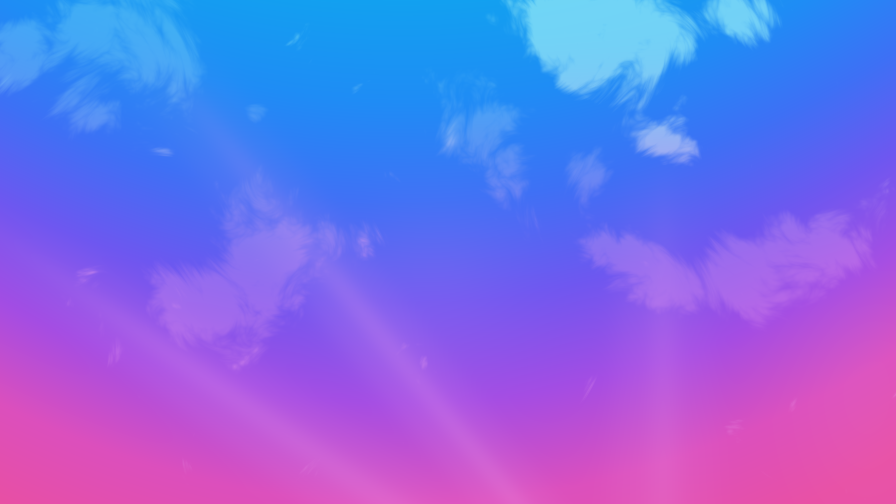
Reproduce this background procedurally as a Shadertoy shader.

```glsl
// Draws a blue to pink dusk sky with wispy clouds and slanted soft light rays.
#define GLOW_X 0.80
#define SKY_CURVE 0.31
#define CLOUD_SCALE 5.0
#define CLOUD_OCTAVES 5
#define CLOUD_ROUGHNESS 2.3
#define CLOUD_CUTOFF 0.45
#define BRIGHT_OPACITY 0.72
#define SOFT_OPACITY 0.30
#define RAY_OPACITY 0.25

// Sky colours, evenly spaced from zenith to horizon
const vec3 SKY[7] = vec3[7](
    vec3(0.07, 0.63, 0.94), vec3(0.12, 0.55, 0.96), vec3(0.24, 0.44, 0.96),
    vec3(0.43, 0.34, 0.94), vec3(0.64, 0.30, 0.89), vec3(0.86, 0.31, 0.74),
    vec3(0.91, 0.31, 0.64));
const vec3 CLOUD_HIGH = vec3(0.58, 0.92, 0.97);
const vec3 CLOUD_LOW = vec3(0.93, 0.62, 0.93);

// Cloud banks: centre and radii
const vec4 BRIGHT_BANKS[6] = vec4[6](
    vec4(1.11, 0.96, 0.14, 0.09), vec4(1.21, 0.82, 0.08, 0.08),
    vec4(1.31, 0.93, 0.08, 0.11), vec4(1.47, 0.96, 0.10, 0.07),
    vec4(1.34, 0.71, 0.07, 0.05), vec4(1.15, 0.89, 0.09, 0.08));
const vec4 SOFT_BANKS[12] = vec4[12](
    vec4(0.22, 0.94, 0.14, 0.11), vec4(0.05, 0.90, 0.09, 0.08),
    vec4(0.20, 0.77, 0.09, 0.06), vec4(0.36, 0.84, 0.08, 0.08),
    vec4(0.50, 0.775, 0.04, 0.03), vec4(0.57, 0.52, 0.13, 0.11),
    vec4(0.42, 0.40, 0.19, 0.10), vec4(0.99, 0.75, 0.11, 0.15),
    vec4(1.17, 0.65, 0.05, 0.08), vec4(1.20, 0.50, 0.08, 0.05),
    vec4(1.40, 0.43, 0.18, 0.09), vec4(1.62, 0.52, 0.18, 0.08));

vec2 hash2(vec2 cell) {
    vec3 q = fract(cell.xyx * vec3(0.1031, 0.1030, 0.0973));
    q += dot(q, q.yzx + 33.33);
    return fract((q.xx + q.yz) * q.zy);
}

// Cellular noise: high at the heart of each cell
float billow(vec2 p) {
    vec2 cell = floor(p), f = p - cell;
    float nearest = 2.0;
    for (int y = -1; y <= 1; y++)
    for (int x = -1; x <= 1; x++) {
        vec2 offset = vec2(x, y);
        vec2 d = offset + hash2(cell + offset) - f;
        nearest = min(nearest, dot(d, d));
    }
    return 1.0 - sqrt(nearest);
}

// Octaves of cells, bent by sines and centred near zero
float cloudNoise(vec2 p) {
    float sum = 0.0, weight = 0.0, amplitude = 1.0;
    p *= CLOUD_SCALE;
    for (int i = 0; i < CLOUD_OCTAVES; i++) {
        p += 0.22 * sin(p.yx * 2.3 + vec2(0.7, 2.1));
        sum += amplitude * billow(p);
        weight += amplitude;
        amplitude *= 0.62;
        p = mat2(1.6, 1.2, -1.2, 1.6) * p + 7.3;
    }
    return sum / weight - 0.58;
}

float bank(vec2 p, vec4 shape) {
    vec2 d = (p - shape.xy) / shape.zw;
    return exp(-dot(d, d));
}

float density(float cover, float noise) {
    return smoothstep(0.0, 0.65, min(cover, 1.1) + CLOUD_ROUGHNESS * noise - CLOUD_CUTOFF);
}

// Soft beam from a to b that widens and fades in along its length
float ray(vec2 p, vec2 a, vec2 b, float startWidth, float endWidth) {
    vec2 axis = b - a;
    float along = dot(p - a, axis) / dot(axis, axis);
    float across = dot(p - a, normalize(vec2(-axis.y, axis.x)));
    across /= mix(startWidth, endWidth, clamp(along, 0.0, 1.0));
    float streaks = 0.88 + 0.12 * sin(across * 5.0 + 1.0);
    return exp(-across * across) * streaks * smoothstep(-0.1, 0.6, along);
}

void mainImage(out vec4 fragColor, in vec2 fragCoord) {
    vec2 p = fragCoord / iResolution.xy * vec2(16.0 / 9.0, 1.0);

    // Curved sky gradient
    float dx = p.x - GLOW_X;
    float depth = 1.0 - p.y + SKY_CURVE * dx * dx;
    vec3 color = SKY[0];
    for (int i = 1; i < 7; i++)
        color = mix(color, SKY[i], clamp(depth * 5.0 - float(i - 1), 0.0, 1.0));

    // Light rays and haze
    float light = ray(p, vec2(0.21, 1.0), vec2(1.02, 0.0), 0.07, 0.055)
                + ray(p, vec2(-0.05, 0.56), vec2(0.76, 0.0), 0.05, 0.075)
                + 0.75 * ray(p, vec2(1.31, 0.68), vec2(1.31, 0.0), 0.06, 0.09)
                + 0.35 * bank(p, vec4(0.86, 0.43, 0.18, 0.18))
                + 0.30 * bank(p, vec4(1.72, 0.22, 0.16, 0.28));
    color = mix(color, CLOUD_LOW, RAY_OPACITY * min(light, 1.3));

    // Clouds
    float brightCover = 0.0, softCover = 0.0;
    for (int i = 0; i < 6; i++) brightCover += bank(p, BRIGHT_BANKS[i]);
    for (int i = 0; i < 12; i++) softCover += bank(p, SOFT_BANKS[i]);
    float noise = cloudNoise(p);
    vec3 tint = mix(CLOUD_LOW, CLOUD_HIGH, smoothstep(0.45, 0.95, p.y));
    color = mix(color, tint, SOFT_OPACITY * density(softCover, noise));
    color = mix(color, tint, BRIGHT_OPACITY * density(brightCover, noise));

    fragColor = vec4(color, 1.0);
}
```
